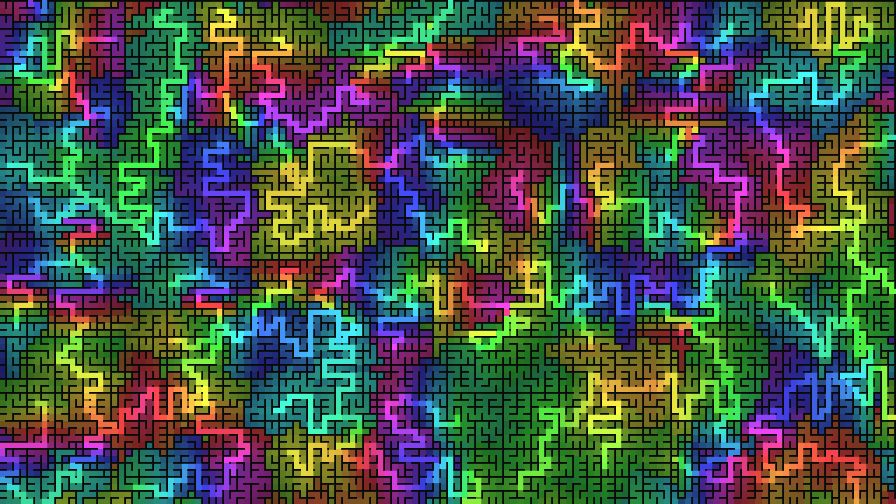
Write a Shadertoy shader that draws this pattern.

```glsl
// Draws a dense rainbow maze of dim corridors crossed by bright winding trunk paths.

const float ROWS = 72.0;            // maze cells over the canvas height
const float HALF_WIDTH = 0.375;     // corridor half width, in cells
const float WALL_SHIFT = 0.125;     // centres the walls on the cell borders
const float NODE_SPACING = 9.0;     // cells between trunk junctions
const float WIGGLE = 7.0;           // sideways swing of the trunks, in cells
const float HUE_SCALE = 0.38;       // hue noise frequency, per junction
const float HUE_TURNS = 2.7;        // colour wheel turns over the noise range
const float HUE_DRIFT = 0.012;      // hue change per cell away from a trunk
const float HUE_BREAK = 0.09;       // hue step that closes a corridor
const float WHITENESS = 0.27;       // share of white in every colour
const float DIM_NEAR = 0.58;        // corridor brightness beside a trunk
const float DIM_FAR = 0.40;         // corridor brightness far from it
const float FAR_DIST = 7.0;
const float LONG_WALL_GAPS = 0.2;   // openings along the largest blocks
const float FINE_SEED = 3.0;
const float TRUNK_SEED = 41.0;
const vec3 WALL = vec3(0.03, 0.04, 0.035);

struct Site { float dist; float hue; float glow; bvec2 trunk; };

float hash(vec3 p) {
    p = fract(p * 0.1031);
    p += dot(p, p.zyx + 31.32);
    return fract((p.x + p.y) * p.z);
}

float noise(vec2 p) {
    vec2 i = floor(p), f = fract(p);
    f = f * f * (3.0 - 2.0 * f);
    vec2 e = vec2(0.0, 1.0);
    return mix(mix(hash(vec3(i, 7.0)), hash(vec3(i + e.yx, 7.0)), f.x),
               mix(hash(vec3(i + e, 7.0)), hash(vec3(i + 1.0, 7.0)), f.x), f.y);
}

vec3 rainbow(float hue) {
    vec3 pure = clamp(abs(fract(hue + vec3(0.0, 2.0, 1.0) / 3.0) * 6.0 - 3.0) - 1.0, 0.0, 1.0);
    return mix(pure, vec3(1.0), WHITENESS);
}

// Nested 2x2 blocks: each keeps three of its four inner links.
bool linked(vec2 a, bool up, float seed) {
    vec2 start = a, b = a + (up ? vec2(0.0, 1.0) : vec2(1.0, 0.0));
    float turn = up ? 2.0 : 0.0;
    for (int level = 0; level < 3; level++) {
        vec2 parentA = floor(a / 2.0), parentB = floor(b / 2.0);
        float lane = mod(up ? a.x : a.y, 2.0);
        float key = seed + 5.0 * float(level);
        if (parentA == parentB)
            return floor(hash(vec3(parentA, key)) * 4.0) != lane + turn;
        if (floor(hash(vec3(parentA, key + 1.0 + turn)) * 2.0) != lane) return false;
        a = parentA;
        b = parentB;
    }
    return hash(vec3(start, seed + 23.0 + turn)) < max(LONG_WALL_GAPS, 0.5 * step(TRUNK_SEED, seed));
}

vec2 nodeCell(vec2 n) {
    vec2 jitter = vec2(hash(vec3(n, 61.0)), hash(vec3(n, 67.0)));
    return floor(NODE_SPACING * (n + 0.15 + 0.7 * jitter));
}

float nodeHue(vec2 n) {
    return HUE_TURNS * noise(n * HUE_SCALE + 11.3) + 0.12 * hash(vec3(n, 71.0));
}

// Row of a trunk running from a to b at column x.
float pathRow(float x, vec2 a, vec2 b, float seed) {
    float t = clamp((x - a.x) / (b.x - a.x), 0.0, 1.0);
    float swing = hash(vec3(floor(x / 2.0), seed, 5.0)) - 0.5;
    return floor(mix(a.y, b.y, t) + WIGGLE * swing * min(1.0, 5.0 * t * (1.0 - t)) + 0.5);
}

// Nearest trunk of a cell, and whether a trunk leaves it towards each side.
Site survey(vec2 cell, vec2 side) {
    Site s = Site(1e3, 0.0, 1.0, bvec2(false));
    vec2 base = floor(cell / NODE_SPACING);
    for (int k = 0; k < 18; k++) {
        bool up = k >= 9;
        vec2 n = base + vec2(k % 3, (k / 3) % 3) - 1.0;
        if (!linked(n, up, TRUNK_SEED)) continue;
        vec2 m = n + (up ? vec2(0.0, 1.0) : vec2(1.0, 0.0));
        vec2 a = nodeCell(n), b = nodeCell(m), p = cell, dir = side;
        if (up) { a = a.yx; b = b.yx; p = p.yx; dir = dir.yx; }
        float seed = floor(900.0 * hash(vec3(n, up ? 83.0 : 89.0)));
        float x = clamp(p.x, a.x, b.x);
        float before = pathRow(x - 1.0, a, b, seed), after = pathRow(x, a, b, seed);
        float low = min(before, after), high = max(before, after), next = p.y + dir.y;
        float d = abs(p.x - x) + max(max(low - p.y, p.y - high), 0.0);
        if (d == 0.0) {
            bool along = dir.x > 0.0 ? p.y == after && p.x < b.x : p.y == before && p.x > a.x;
            bool across = next >= low && next <= high;
            s.trunk.x = s.trunk.x || (up ? across : along);
            s.trunk.y = s.trunk.y || (up ? along : across);
        }
        if (d < s.dist) {
            s.dist = d;
            s.hue = mix(nodeHue(n), nodeHue(m), (x - a.x) / (b.x - a.x)) + HUE_DRIFT * d;
            s.glow = mix(0.86, 1.0, hash(vec3(n, 97.0)));
        }
    }
    return s;
}

// Corridor coverage in a folded quarter cell.
float corridor(vec2 q, bvec2 open, float blur) {
    float d = max(q.x, q.y);
    if (open.x) d = min(d, q.y);
    if (open.y) d = min(d, q.x);
    return 1.0 - smoothstep(HALF_WIDTH - blur, HALF_WIDTH + blur, d);
}

void mainImage(out vec4 fragColor, in vec2 fragCoord) {
    float pixel = ROWS / iResolution.y;
    vec2 grid = fragCoord * pixel + WALL_SHIFT;
    vec2 cell = floor(grid), local = grid - cell - 0.5;
    vec2 side = vec2(local.x < 0.0 ? -1.0 : 1.0, local.y < 0.0 ? -1.0 : 1.0);
    vec2 stepX = vec2(side.x, 0.0), stepY = vec2(0.0, side.y);

    // Maze links stay open only between cells of similar hue.
    Site here = survey(cell, side);
    bvec2 open = bvec2(linked(min(cell, cell + stepX), false, FINE_SEED),
                       linked(min(cell, cell + stepY), true, FINE_SEED));
    if (open.x) open.x = abs(survey(cell + stepX, side).hue - here.hue) < HUE_BREAK;
    if (open.y) open.y = abs(survey(cell + stepY, side).hue - here.hue) < HUE_BREAK;

    // Dim corridors first, bright trunks over them.
    float blur = min(0.5 * pixel, 0.2);
    vec3 tint = rainbow(here.hue);
    float dim = mix(DIM_NEAR, DIM_FAR, min(here.dist / FAR_DIST, 1.0));
    vec3 color = mix(WALL, tint * dim, corridor(abs(local), open, blur));
    if (here.dist == 0.0)
        color = mix(color, tint * here.glow, corridor(abs(local), here.trunk, blur));
    fragColor = vec4(color, 1.0);
}
```
